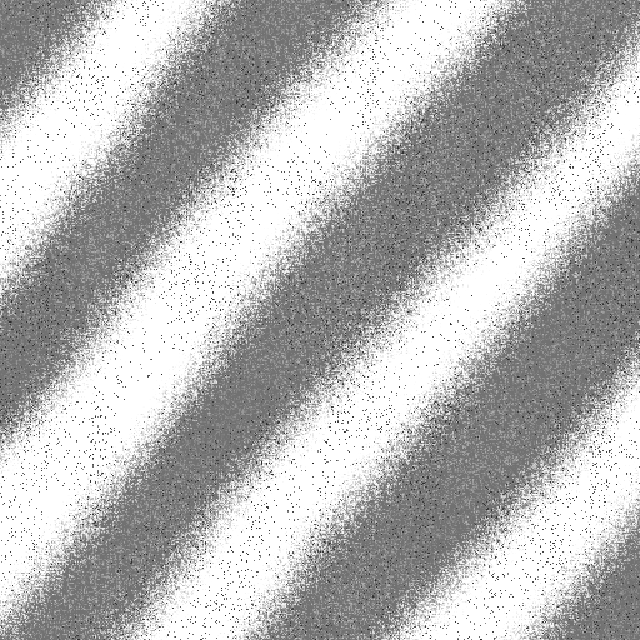
This background is drawn by a Shadertoy shader. Its source:

```glsl
// Four soft white diagonal bands on grey, worn by a fine woven grain.
// A warped repeat gives the bands; stretched hash cells give the threads
// that break up their edges, and sparse dark flecks lie over everything.

const float GRAIN_CELLS = 512.0;
const float BAND_PERIOD = 0.515;
const float FIRST_BAND = 0.305;
const float BAND_HALF_WIDTH = 0.122;
const float EDGE_SOFTNESS = 0.052;
const vec3 GREY = vec3(0.445);
const vec3 WHITE = vec3(1.0);
const vec3 FLECK = vec3(0.16);

float hash(vec2 p) {
    return fract(sin(dot(p, vec2(12.9898, 78.233))) * 43758.5);
}

float valueNoise(vec2 p) {
    vec2 i = floor(p);
    vec2 f = fract(p);
    f = f * f * (3.0 - 2.0 * f);
    float low = mix(hash(i), hash(i + vec2(1, 0)), f.x);
    float high = mix(hash(i + vec2(0, 1)), hash(i + vec2(1, 1)), f.x);
    return mix(low, high, f.y);
}

// Signed band profile: positive inside a white band, negative in the grey
float bandProfile(vec2 uv) {
    float across = 1.18 * uv.x + 1.0 - uv.y;
    float along = uv.x + uv.y;
    float warp = 0.014 * sin(5.0 * along + 3.0 * across)
               + 0.03 * (valueNoise(uv * 5.0) - 0.5);
    float phase = (across + warp - FIRST_BAND) / BAND_PERIOD;
    float offset = abs(fract(phase + 0.5) - 0.5) * BAND_PERIOD;
    float halfWidth = BAND_HALF_WIDTH + 0.022 * (1.0 - along)
                    + 0.012 * sin(4.0 * across - 1.5);
    return (halfWidth - offset) / EDGE_SOFTNESS;
}

// Short horizontal and vertical threads mixed with single-cell grain
float weave(vec2 cell) {
    float horizontal = hash(floor(cell / vec2(5.0, 1.0)) + 17.0);
    float vertical = hash(floor(cell / vec2(1.0, 5.0)) + 91.0);
    return 0.25 * (horizontal + vertical) + 0.5 * hash(cell);
}

// Flecks gather in loose patches and along some rows and columns
float fleckMask(vec2 cell, vec2 uv) {
    float patches = valueNoise(uv * 14.0 + 7.0);
    float lines = hash(vec2(cell.x, 3.0)) + hash(vec2(5.0, cell.y));
    float density = 0.075 * patches * lines;
    return step(1.0 - density, hash(cell + 211.0));
}

void mainImage(out vec4 fragColor, in vec2 fragCoord) {
    vec2 uv = fragCoord / iResolution.xy;
    vec2 cell = floor(uv * GRAIN_CELLS);

    // Bands dithered by the weave
    float profile = bandProfile(uv);
    float thread = weave(cell);
    float light = smoothstep(-1.0, 1.0, profile + 2.4 * (thread - 0.5));

    // Pale threads showing through the grey, fading in its calmest parts
    float wear = mix(0.45, 1.0, valueNoise(uv * 6.0 + 31.0));
    vec3 ground = GREY + 0.3 * wear * smoothstep(0.4, 0.95, thread);
    vec3 color = mix(ground, WHITE, light);

    // Dark flecks, each of its own strength
    float strength = mix(0.5, 1.0, hash(cell + 53.0));
    color = mix(color, FLECK, strength * fleckMask(cell, uv));
    fragColor = vec4(color, 1.0);
}
```
